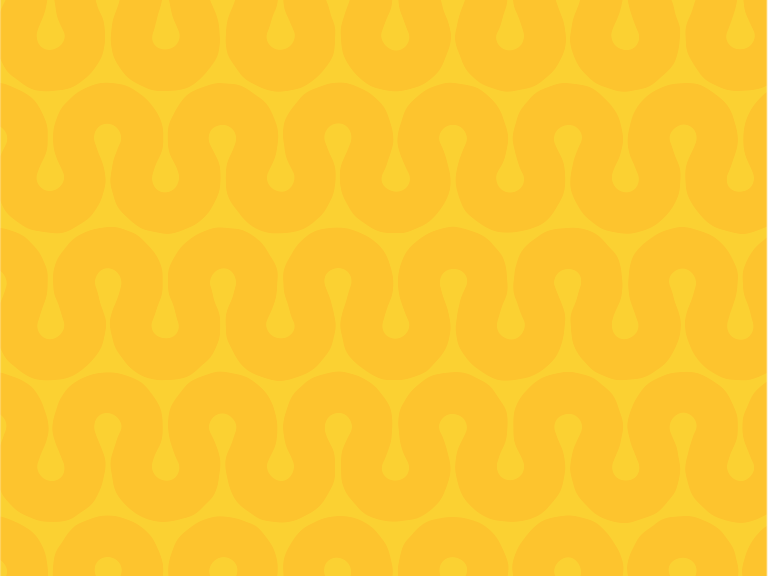
Write a WebGL 2 fragment shader that draws this pattern.

```glsl
#version 300 es
precision highp float;
// Rows of wide meandering ribbons, orange on yellow, with teardrop gaps.
// Each ribbon's centre line is arcs joined by straight tangents, folded by
// symmetry; gradient noise makes the cut edges slightly uneven.

uniform vec2 u_resolution;
out vec4 fragColor;

// Lengths are in units of the canvas height
#define WAVE_PERIOD 0.1996
#define ROW_PERIOD 0.2508
#define ORIGIN vec2(0.1875, 0.4726)
#define ARC_RADIUS 0.0595
#define ARC_DROP vec2(0.0752, 0.0700)  // even rows, odd rows
#define ODD_ROW_SHIFT 0.0020
#define HALF_WIDTH 0.0359
#define WOBBLE 0.0032
#define WOBBLE_SCALE 26.0
#define RIBBON_COLOR vec3(0.994, 0.768, 0.180)
#define GROUND_COLOR vec3(0.984, 0.820, 0.196)
#define MARGIN_COLOR vec3(1.000, 0.955, 0.830)

vec2 gradient(vec2 cell) {
  float h = fract(sin(dot(cell, vec2(127.1, 311.7))) * 43758.5);
  return vec2(cos(6.2832 * h), sin(6.2832 * h));
}

float gradientNoise(vec2 p) {
  vec2 i = floor(p), f = fract(p);
  vec2 u = f * f * f * (f * (f * 6.0 - 15.0) + 10.0);
  float a = dot(gradient(i), f);
  float b = dot(gradient(i + vec2(1, 0)), f - vec2(1, 0));
  float c = dot(gradient(i + vec2(0, 1)), f - vec2(0, 1));
  float d = dot(gradient(i + vec2(1, 1)), f - vec2(1, 1));
  return mix(mix(a, b, u.x), mix(c, d, u.x), u.y);
}

// Signed distance to one ribbon; x = 0 is an arch axis, y = 0 the row's middle
float ribbonDistance(vec2 p, float drop) {
  // Mirror into the half wave between an arch axis and a bowl axis
  p.x = abs(mod(p.x + 0.5 * WAVE_PERIOD, WAVE_PERIOD) - 0.5 * WAVE_PERIOD);
  vec2 q = p - vec2(0.25 * WAVE_PERIOD, 0.0);

  // Inner tangent shared by the arch circle and the bowl circle
  vec2 archCentre = vec2(-0.25 * WAVE_PERIOD, 0.5 * drop);
  float halfGap = length(archCentre);
  float angle = atan(-archCentre.y, -archCentre.x)
              + acos(min(ARC_RADIUS / halfGap, 1.0));
  vec2 normal = vec2(cos(angle), sin(angle));
  vec2 tangent = vec2(normal.y, -normal.x);
  float halfTangent = sqrt(max(halfGap * halfGap - ARC_RADIUS * ARC_RADIUS, 0.0));

  // Turn the bowl side onto the arch side
  if (dot(q, tangent) > 0.0) q = -q;

  float toCentreLine = dot(q, tangent) > -halfTangent
    ? abs(dot(q, normal))
    : abs(length(q - archCentre) - ARC_RADIUS);
  return toCentreLine - HALF_WIDTH;
}

void main() {
  vec2 canvas = gl_FragCoord.xy / u_resolution.y;
  float width = u_resolution.x / u_resolution.y;
  vec2 p = canvas - ORIGIN;

  // Neighbouring rows interlock, so take the nearest of three
  float nearestRow = floor(p.y / ROW_PERIOD + 0.5);
  float d = 1.0;
  for (int k = -1; k <= 1; k++) {
    float row = nearestRow + float(k);
    float odd = mod(row, 2.0);
    vec2 middle = vec2(0.0, row * ROW_PERIOD + odd * ODD_ROW_SHIFT);
    d = min(d, ribbonDistance(p - middle, mix(ARC_DROP.x, ARC_DROP.y, odd)));
  }
  d += WOBBLE * gradientNoise(canvas * WOBBLE_SCALE);

  // Crisp edge just under one pixel wide
  float pixel = 1.0 / u_resolution.y;
  float cover = clamp(0.5 - d / (0.8 * pixel), 0.0, 1.0);
  vec3 color = mix(GROUND_COLOR, RIBBON_COLOR, cover);

  // Pale hairline margin, fainter at the left side than at the right
  float left = 0.3 * (1.0 - smoothstep(0.0, pixel, canvas.x - 0.0012));
  float right = 1.0 - smoothstep(0.0, pixel, width - canvas.x - 0.0015);
  fragColor = vec4(mix(color, MARGIN_COLOR, max(left, right)), 1.0);
}
```
